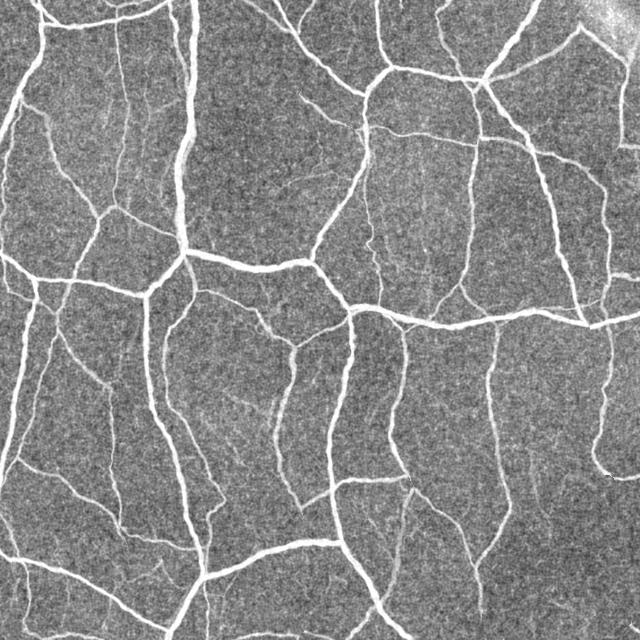
A Shadertoy shader for this texture:

```glsl
#define TISSUE_GRAY 0.502
#define GRAIN_CONTRAST 1.0
#define TRUNK_CELLS vec2(3.3, 2.1)
#define BRANCH_CELLS vec2(6.6, 4.0)
#define CAPILLARY_CELLS vec2(14.0, 10.0)
#define TRUNK_RADIUS 0.0046
#define BRANCH_RADIUS 0.0028
#define CAPILLARY_RADIUS 0.0024
#define EDGE_SOFTNESS 0.0023

// Integer hash: two values in 0..1 per lattice point
vec2 hash2(vec2 cell, float seed) {
    uvec2 v = uvec2(ivec2(cell)) + uvec2(uint(seed) * 747u, uint(seed) * 391u);
    v = v * 1664525u + 1013904223u;
    v.x += v.y * 1664525u;
    v.y += v.x * 1664525u;
    v ^= v >> 16u;
    v.x += v.y * 1664525u;
    v.y += v.x * 1664525u;
    v ^= v >> 16u;
    return vec2(v & 65535u) / 65535.0;
}

float slope(vec2 cell, vec2 offset, float seed) {
    return dot(hash2(cell, seed) * 2.0 - 1.0, offset);
}

float gradientNoise(vec2 p, float seed) {
    vec2 i = floor(p), f = p - i;
    vec2 u = f * f * f * (f * (f * 6.0 - 15.0) + 10.0);
    vec2 e = vec2(1, 0);
    float low = mix(slope(i, f, seed), slope(i + e, f - e, seed), u.x);
    float high = mix(slope(i + e.yx, f - e.yx, seed), slope(i + 1.0, f - 1.0, seed), u.x);
    return mix(low, high, u.y);
}

vec2 wander(vec2 p, float frequency, float seed) {
    return vec2(gradientNoise(p * frequency, seed), gradientNoise(p * frequency, seed + 1.0));
}

vec2 site(vec2 cell, float seed) {
    return cell + 0.1 + 0.8 * hash2(cell, seed);
}

// Vessels follow Voronoi borders; each border has its own width or is absent.
// The stretch matrix undoes the swelling that the winding would cause.
float vesselNetwork(vec2 p, mat2 stretch, vec2 cells, float radius, float kept, float seed) {
    vec2 q = p * cells, home = floor(q), owner = home, center = home;
    float nearest = 1e3;
    for (int y = -1; y <= 1; y++)
    for (int x = -1; x <= 1; x++) {
        vec2 cell = home + vec2(x, y), s = site(cell, seed);
        float d = dot(s - q, s - q);
        if (d < nearest) { nearest = d; owner = cell; center = s; }
    }
    float soft = max(EDGE_SOFTNESS, 0.7 / iResolution.y);
    float vessel = 0.0;
    for (int y = -2; y <= 2; y++)
    for (int x = -2; x <= 2; x++) {
        if (x == 0 && y == 0) continue;
        vec2 cell = owner + vec2(x, y), s = site(cell, seed), across = s - center;
        float border = dot(0.5 * (s + center) - q, across);
        border /= max(length((across * cells) * stretch), 1e-4);
        vec2 trait = hash2(owner + cell, seed + 9.0);
        float r = radius * mix(0.6, 1.2, trait.y);
        float line = 1.0 - smoothstep(r - soft, r + soft, border);
        vessel = max(vessel, line * step(trait.x, kept));
    }
    return vessel;
}

mat2 stretchOf(vec2 course) {
    return mat2(dFdx(course), dFdy(course)) * iResolution.y;
}

void mainImage(out vec4 fragColor, in vec2 fragCoord) {
    vec2 uv = fragCoord / iResolution.y;

    // Winding courses with slightly ragged walls
    vec2 rough = 0.0045 * wander(uv, 70.0, 5.0);
    vec2 course = uv + 0.09 * wander(uv, 4.0, 1.0) + 0.016 * wander(uv, 14.0, 3.0);
    vec2 winding = course + 0.010 * wander(uv, 26.0, 7.0);
    mat2 courseStretch = stretchOf(course), windingStretch = stretchOf(winding);

    // Three orders of vessels
    float trunk = vesselNetwork(course + rough, courseStretch, TRUNK_CELLS, TRUNK_RADIUS, 0.88, 11.0);
    float branch = vesselNetwork(winding + rough, windingStretch, BRANCH_CELLS, BRANCH_RADIUS, 0.68, 23.0);
    float capillary = vesselNetwork(winding + 1.6 * rough, windingStretch, CAPILLARY_CELLS, CAPILLARY_RADIUS, 0.65, 37.0);
    float patchy = gradientNoise(uv * 6.0, 41.0) + 0.8 * gradientNoise(uv * 40.0, 43.0);
    capillary *= smoothstep(-0.25, 0.3, patchy);

    // Speckle at several sizes
    float grain = 0.24 * gradientNoise(uv * 235.0 + 0.37, 51.0)
                + 0.21 * gradientNoise(uv * 118.0, 53.0)
                + 0.14 * gradientNoise(uv * 58.0, 55.0);
    grain *= GRAIN_CONTRAST;
    grain += 1.6 * max(grain, 0.0) * max(grain, 0.0);

    // Uneven tissue, a dark pool and a bright corner haze
    float tissue = TISSUE_GRAY + 0.09 * gradientNoise(uv * 3.5, 61.0)
                 + 0.08 * gradientNoise(uv * 13.0, 63.0);
    vec2 pool = (uv - vec2(0.36, 0.73)) / vec2(0.09, 0.07);
    tissue -= 0.09 * exp(-dot(pool, pool));
    tissue -= 0.04 * smoothstep(0.35, 0.0, uv.y) * smoothstep(0.3, 1.0, uv.x);
    vec2 corner = uv - vec2(0.96, 0.97);
    float hazeAcross = (corner.x + corner.y) / 0.045;
    float hazeAlong = (corner.x - corner.y) / 0.17;
    float haze = exp(-hazeAcross * hazeAcross - hazeAlong * hazeAlong);
    tissue += 0.30 * haze * (1.0 + 1.2 * gradientNoise(uv * 22.0, 65.0));

    // Compose from faint to bright
    float gray = tissue + grain + 0.18 * capillary;
    float branchGlow = 0.88 + 0.25 * gradientNoise(uv * 9.0, 71.0) + 0.8 * grain;
    gray = mix(gray, max(gray, branchGlow), branch);
    gray = mix(gray, 1.0 + 0.5 * grain, trunk);
    fragColor = vec4(vec3(clamp(gray, 0.0, 1.0)), 1.0);
}
```
